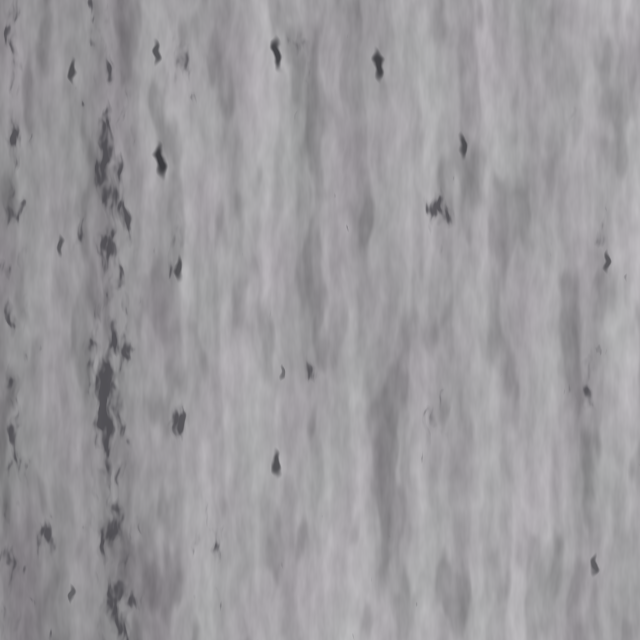
Write a WebGL 1 fragment shader that draws this texture.

```glsl
precision highp float;
// Weathered grey concrete with vertical streaks, ragged dark flaking and small pits.
uniform vec2 u_resolution;

const vec3 CONCRETE = vec3(0.645, 0.638, 0.650);
const vec3 STAIN = vec3(0.285, 0.280, 0.300);
const vec3 PIT = vec3(0.20, 0.20, 0.215);
const vec3 TINT = vec3(0.012, -0.004, 0.010);   // pink-green drift
const float LEFT_SHADE = 0.075;
const float BROAD_STREAK = 0.115;
const float FINE_STREAK = 0.085;
const float GRAIN = 0.055;
const float SMUDGE = 0.075;
const float BAND_X = 0.175;
const float BAND_WIDTH = 0.034;
const vec2 FLAKE_SCALE = vec2(50.0, 18.0);
const vec2 PATCH_GRID = vec2(5.0, 4.0);
const float PATCH_CHANCE = 0.45;
const vec2 PIT_GRID = vec2(6.0, 6.0);
const float PIT_CHANCE = 0.28;
const vec2 PIT_RADIUS = vec2(0.0070, 0.024);

vec2 hash2(vec2 p) {
  vec2 q = vec2(dot(p, vec2(127.1, 311.7)), dot(p, vec2(269.5, 183.3)));
  return fract(sin(q) * 43758.545);
}

float gradientDot(vec2 cell, vec2 offset) {
  float angle = 6.2832 * hash2(cell).x;
  return dot(vec2(cos(angle), sin(angle)), offset);
}

float gradientNoise(vec2 p) {
  vec2 i = floor(p), f = fract(p);
  vec2 u = f * f * f * (f * (f * 6.0 - 15.0) + 10.0);
  vec2 e = vec2(1.0, 0.0);
  float low = mix(gradientDot(i, f), gradientDot(i + e.xy, f - e.xy), u.x);
  float high = mix(gradientDot(i + e.yx, f - e.yx), gradientDot(i + e.xx, f - e.xx), u.x);
  return mix(low, high, u.y);
}

float fbm(vec2 p) {
  float sum = 0.0, amplitude = 1.0;
  for (int i = 0; i < 3; i++) {
    sum += amplitude * gradientNoise(p);
    p = p * 2.03 + 17.3;
    amplitude *= 0.5;
  }
  return sum;
}

float gaussian(vec2 p) {
  return exp(-dot(p, p));
}

// Where the surface is likely to flake: two vertical bands and scattered patches.
float flakeWeight(vec2 uv) {
  float wander = 0.018 * gradientNoise(vec2(3.7, uv.y * 5.0));
  float mainBand = gaussian(vec2((uv.x - BAND_X - wander) / BAND_WIDTH, 0.0));
  mainBand *= mix(1.0, 0.6, smoothstep(0.75, 0.9, uv.y));
  mainBand *= 0.95 + 0.4 * gradientNoise(vec2(8.2, uv.y * 6.0));
  float edgeBand = 0.58 * gaussian(vec2((uv.x - 0.018) / 0.028, 0.0));

  vec2 cell = floor(uv * PATCH_GRID);
  vec2 pick = hash2(cell + 41.0);
  vec2 center = (cell + 0.3 + 0.4 * hash2(cell + 9.0)) / PATCH_GRID;
  vec2 radius = vec2(0.022, 0.052) * (0.7 + 0.6 * pick.y);
  float patchWeight = 0.72 * step(pick.x, PATCH_CHANCE) * gaussian((uv - center) / radius);
  return max(max(mainBand, edgeBand), patchWeight);
}

// Returns pit coverage in x and its pale right-hand rim in y.
vec2 pits(vec2 uv) {
  vec2 cell = floor(uv * PIT_GRID);
  vec2 pick = hash2(cell + 73.0);
  vec2 center = (cell + 0.28 + 0.44 * hash2(cell + 5.0)) / PIT_GRID;
  vec2 p = uv - center;
  p.x += 0.25 * (pick.y - 0.4) * p.y + 0.007 * gradientNoise(uv * 60.0);
  vec2 radius = PIT_RADIUS * mix(0.45, 1.1, pick.y);
  float present = step(pick.x, PIT_CHANCE);
  float hole = smoothstep(1.35, 0.45, length(p / radius));
  float rim = gaussian((p - radius * vec2(1.8, -0.3)) / (radius * vec2(1.2, 0.9)));
  return present * vec2(hole * mix(0.45, 0.95, pick.y), rim * pick.y);
}

void main() {
  vec2 uv = gl_FragCoord.xy / u_resolution;

  // Vertical streaks with crisp sides, and grain
  float bend = 0.006 * gradientNoise(uv * vec2(12.0, 9.0));
  vec2 p = vec2(uv.x + bend, uv.y);
  float broad = gradientNoise(p * vec2(10.0, 0.8) + 2.6);
  float fine = gradientNoise(p * vec2(32.0, 2.6) + 31.4);
  float tone = BROAD_STREAK * broad;
  tone += FINE_STREAK * 0.5 * (fine + 0.5 * smoothstep(-0.12, 0.12, fine) - 0.25);
  tone += GRAIN * fbm(p * vec2(62.0, 18.0) + 5.7);
  tone -= LEFT_SHADE * (1.0 - smoothstep(0.08, 0.36, uv.x));

  // Soft dark smudges, drawn out downwards
  float smudge = fbm(p * vec2(17.0, 5.0) + 44.1);
  tone -= SMUDGE * smoothstep(0.10, 0.42, smudge);
  vec3 color = CONCRETE + tone;
  color += TINT * gradientNoise(uv * vec2(14.0, 6.0) + 63.0);

  // Ragged dark flakes
  float weight = flakeWeight(uv);
  vec2 warp = 0.006 * vec2(gradientNoise(uv * 38.0), gradientNoise(uv * 38.0 + 50.0));
  float flake = fbm((uv + warp) * FLAKE_SCALE + 12.4) + 0.82 * weight - 0.66;
  color = mix(color, STAIN, 0.26 * smoothstep(-0.25, 0.1, flake) * weight);
  color = mix(color, STAIN, 0.80 * smoothstep(0.0, 0.42, flake));

  // Pits
  vec2 pit = pits(uv);
  color += 0.07 * pit.y;
  color = mix(color, PIT, pit.x);

  gl_FragColor = vec4(clamp(color, 0.0, 1.0), 1.0);
}
```
